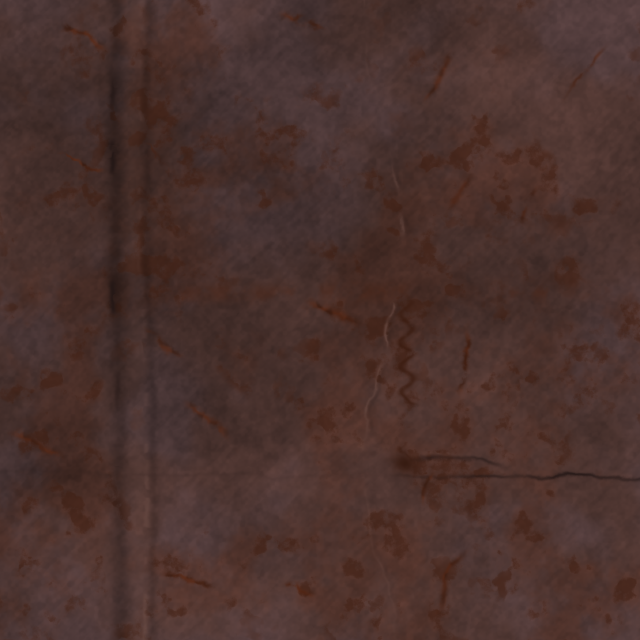
Reproduce this texture procedurally as a Shadertoy shader.

```glsl
#define BROWN vec3(0.290, 0.198, 0.180)
#define VIOLET vec3(0.292, 0.214, 0.213)
#define RUST vec3(0.286, 0.174, 0.143)
#define SCRATCH vec3(0.300, 0.138, 0.075)
#define PALE vec3(0.420, 0.300, 0.270)
#define SOOT vec3(0.130, 0.085, 0.080)
#define SEAM_X 0.215
#define SEAM_Y 0.257
#define MOTTLE 0.75
#define GRAIN 0.11
#define SCRATCH_GRID 5.0

vec3 hash3(vec2 p) {
    vec3 q = fract(p.xyx * vec3(0.1031, 0.1030, 0.0973));
    q += dot(q, q.yxz + 33.33);
    return fract((q.xxy + q.yzz) * q.zyx);
}

// Soft cellular noise: random cell values blended by distance
float cells(vec2 p) {
    vec2 id = floor(p), f = p - id, sum = vec2(0.0);
    for (float y = -1.0; y <= 1.0; y++)
    for (float x = -1.0; x <= 1.0; x++) {
        vec3 h = hash3(id + vec2(x, y) + 71.0);
        vec2 d = vec2(x, y) + 0.2 + 0.6 * h.xy - f;
        sum += vec2(h.z, 1.0) * exp(-6.0 * dot(d, d));
    }
    return sum.x / sum.y;
}

float layered(vec2 p) {
    float sum = 0.0, amp = 0.5;
    for (int i = 0; i < 5; i++) {
        sum += amp * cells(p);
        p = mat2(1.6, 1.2, -1.2, 1.6) * p + 13.7;
        amp *= 0.52;
    }
    return sum;
}

float line(float d, float width) { return exp(-d * d / (width * width)); }

float span(float v, float lo, float hi, float soft) {
    return smoothstep(lo - soft, lo + soft, v) * (1.0 - smoothstep(hi - soft, hi + soft, v));
}

// Bent, tapered mark centred on the origin
float stroke(vec2 p, float angle, float len, float width, float bend) {
    float c = cos(angle), s = sin(angle);
    p = vec2(c * p.x + s * p.y, c * p.y - s * p.x);
    float t = p.x / len;
    return line(p.y - bend * len * (1.0 - t * t), width) * (1.0 - smoothstep(0.4, 1.0, abs(t)));
}

float scratches(vec2 p, float rough) {
    float mark = 0.0;
    for (float j = 0.0; j < SCRATCH_GRID; j++)
    for (float i = 0.0; i < SCRATCH_GRID; i++) {
        vec3 h = hash3(vec2(i, j) + 5.0), k = hash3(vec2(j, i) + 40.0);
        vec2 centre = (vec2(i, j) + 0.15 + 0.7 * h.xy) / SCRATCH_GRID;
        float angle = (centre.x < 0.55 ? -0.55 : 1.1) + 0.8 * (k.x - 0.5);
        float width = mix(0.003, 0.006, k.z) * (0.5 + rough);
        float m = stroke(p - centre, angle, mix(0.034, 0.066, k.y), width, 0.5 * (h.z - 0.5));
        mark = max(mark, m * step(0.32, h.z) * mix(0.55, 1.0, k.x));
    }
    return mark;
}

void mainImage(out vec4 fragColor, in vec2 fragCoord) {
    vec2 uv = fragCoord / iResolution.xy;
    float broad = layered(uv * 3.5 + 2.0), cloud = layered(uv * 6.0 + 31.0);
    float patchy = layered(uv * 14.0 + 57.0), speck = layered(uv * 30.0 + 9.0);
    float fine = cells(uv * 85.0), grit = cells(uv * 170.0 + 4.0);
    vec2 warp = vec2(cloud, patchy) - 0.48;
    vec2 p = uv + 0.012 * warp + 0.010 * (speck - 0.48);

    // Violet metal, brown film and rust bloom
    float cool = broad + 0.25 * (patchy - 0.5) + 0.10 * span(uv.y, -0.2, 0.24, 0.06) - 0.05 * span(uv.y, 0.28, 0.58, 0.06);
    cool += 0.11 * span(uv.x, -0.2, 0.5, 0.15) * smoothstep(0.55, 0.8, uv.y);
    vec3 col = mix(BROWN, VIOLET, smoothstep(0.36, 0.64, cool));
    float bloom = cloud + 0.10 * line(uv.y - 0.54, 0.04) + 0.08 * line(uv.x - 0.64, 0.03) + 0.06 * line(uv.x - 0.86, 0.025);
    bloom += 0.3 * (speck - 0.48) + 0.12 * line(uv.x - 0.13, 0.05) * span(uv.y, 0.2, 0.6, 0.1);
    col = mix(col, RUST, 0.8 * smoothstep(0.52, 0.80, bloom));

    // Uneven tone, grain and faint diagonal brushing
    vec2 brushed = vec2(uv.x + uv.y, uv.y - uv.x) * vec2(30.0, 110.0);
    float tone = 1.02 + MOTTLE * (0.6 * layered(uv * 4.5 + 83.0) + 0.2 * patchy + 0.2 * speck - 0.48);
    tone += GRAIN * (fine + 0.7 * grit - 0.85) + 0.07 * (cells(brushed) - 0.5);
    col *= tone - 0.10 * smoothstep(0.55, 1.0, uv.y) * (1.0 - smoothstep(0.1, 0.45, uv.x));
    col = mix(col, SCRATCH * 0.8, 0.5 * smoothstep(0.58, 0.76, speck) * smoothstep(0.42, 0.62, cloud));

    // Upright ridge with shaded flanks and gouges
    float ridge = p.x - SEAM_X - 0.004 * sin(uv.y * 5.0 + 1.0);
    col *= 1.0 - 0.22 * line(ridge + 0.030, 0.014) * (0.4 + cloud) - 0.14 * line(ridge - 0.021, 0.007);
    col = mix(col, PALE, line(ridge, 0.012) * (0.02 + 0.22 * patchy));
    float low = 1.0 - smoothstep(0.0, 0.5, uv.y);
    col = mix(col, PALE, line(ridge - 0.010, 0.0035) * (0.12 + 0.4 * low) * smoothstep(0.25, 0.75, fine));
    float gouge = line(ridge + 0.034, 0.005) * smoothstep(0.52, 0.72, cells(vec2(3.0, uv.y * 14.0)));
    col = mix(col, SOOT, 0.8 * gouge * smoothstep(0.28, 0.6, fine + 0.2) * span(uv.y, 0.26, 0.98, 0.03));

    // Level seams
    float seam = p.y - SEAM_Y + 0.008 * (uv.x - 0.6), wear = cells(vec2(uv.x * 28.0, 8.0));
    float reach = mix(0.12, 0.9, smoothstep(0.6, 0.74, uv.x));
    col = mix(col, SOOT, line(seam, 0.0033) * reach * (0.35 + 0.65 * wear));
    col = mix(col, SOOT, 0.75 * stroke(p - vec2(0.72, 0.274), -0.1, 0.09, 0.004, 0.13) * (0.4 + wear));
    col = mix(col, PALE, 0.2 * stroke(p - vec2(0.70, 0.283), -0.1, 0.09, 0.003, 0.1));
    col = mix(col, SCRATCH, 0.4 * line(p.y - 0.545, 0.014) * smoothstep(0.48, 0.68, patchy));

    // Pale broken crack
    float crack = p.x - 0.6 - 0.03 * sin((uv.y - 0.45) * 9.0) - 0.012 * (cells(vec2(2.0, uv.y * 32.0)) - 0.5);
    float visible = span(uv.y, 0.33, 0.72, 0.03) + 0.3 * (1.0 - span(uv.y, 0.33, 0.72, 0.03));
    visible *= smoothstep(0.35, 0.65, cells(vec2(6.0, uv.y * 17.0)));
    col = mix(col, PALE, 0.5 * line(crack, 0.0024) * visible * (0.5 + fine));
    col *= 1.0 - 0.12 * line(crack - 0.006, 0.004) * visible;
    col = mix(col, PALE, 0.4 * line(length(p - vec2(0.59, 0.285)), 0.03) * smoothstep(0.4, 0.65, speck));

    // Rust trail, knot and scattered scratches
    float trail = p.x - 0.638 - 0.009 * sin(uv.y * 150.0 + 6.0 * cloud);
    col = mix(col, SCRATCH * 0.75, 0.7 * line(trail, 0.006) * span(uv.y, 0.28, 0.53, 0.03) * smoothstep(0.3, 0.6, speck));
    col = mix(col, SCRATCH * 0.65, 0.85 * line(length((p - vec2(0.634, 0.277)) * vec2(0.8, 1.0)), 0.016));
    float marks = scratches(uv + 0.03 * warp + 0.015 * (speck - 0.48), patchy) * smoothstep(0.2, 0.5, speck);
    fragColor = vec4(clamp(mix(col, SCRATCH * (0.7 + 0.5 * fine), 0.9 * marks), 0.0, 1.0), 1.0);
}
```
